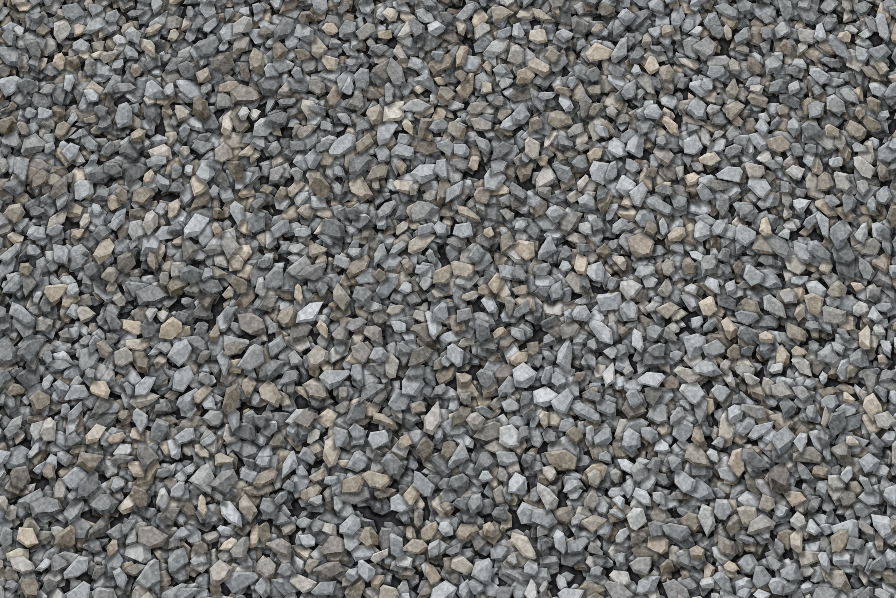
Give the GLSL for this texture, as a Shadertoy shader.

```glsl
// Crushed grey gravel seen from above, as a heap of faceted stones.
// Each layer scatters convex polygons over a jittered grid, painted from
// the bottom up; every stone darkens what lies around it.

const float TAU = 6.2831853;
const vec2 LIGHT = vec2(-0.35, 0.94);

float hash(vec2 p) {
    return fract(sin(dot(p, vec2(127.1, 311.7))) * 43758.5453);
}

float noise(vec2 p) {
    vec2 i = floor(p), f = fract(p);
    f = f * f * (3.0 - 2.0 * f);
    return mix(mix(hash(i), hash(i + vec2(1, 0)), f.x),
               mix(hash(i + vec2(0, 1)), hash(i + vec2(1, 1)), f.x), f.y);
}

// Returns the distance to the outline (x) and the facet brightness (y).
vec2 stone(vec2 offset, vec2 id, float soft) {
    float turn = TAU * hash(id + 3.7);
    float c = cos(turn), s = sin(turn);
    mat2 spin = mat2(c, -s, s, c);
    float stretch = mix(1.0, 1.38, hash(id + 5.3));
    vec2 q = spin * offset * vec2(1.0 / stretch, stretch);
    vec2 light = spin * LIGHT;
    float size = mix(0.31, 0.6, pow(hash(id + 8.1), 1.4));

    // Broad tilted top face, then uneven sides cut into it
    vec2 tilt = vec2(hash(id + 9.4), hash(id + 11.9)) - 0.5;
    float height = 0.27 * size + 0.5 * dot(tilt, q);
    float tone = 0.03 - 0.2 * dot(tilt, light);
    float outline = length(offset) - 0.9;
    for (int i = 0; i < 6; i++) {
        vec2 side = id + 13.3 + 2.17 * float(i);
        float a = (float(i) + 0.75 * hash(side)) * TAU / 6.0;
        vec2 normal = vec2(cos(a), sin(a));
        float d = dot(normal, q) - size * mix(0.58, 1.12, hash(side + 0.6));
        float slope = mix(0.4, 2.2, hash(side + 1.1));
        float facet = 0.16 * dot(normal, light) - 0.03;
        tone = mix(tone, facet, smoothstep(-soft, soft, height + d * slope));
        height = min(height, -d * slope);
        outline = max(outline, d);
    }
    return vec2(outline, tone);
}

vec3 stoneColour(vec2 id) {
    float grey = 0.565 + 0.27 * (hash(id + 21.5) - 0.5);
    vec3 tint = mix(vec3(0.98, 1.0, 1.012), vec3(1.06, 1.0, 0.91),
                    smoothstep(0.45, 1.0, hash(id + 27.2)));
    return grey * tint;
}

void mainImage(out vec4 fragColor, in vec2 fragCoord) {
    vec2 uv = fragCoord / iResolution.y;
    float middle = 0.5 * iResolution.x / iResolution.y;

    // Stones grow slightly towards the lower, nearer edge
    vec2 ground = 29.0 * vec2((uv.x - middle) * (0.92 + 0.16 * uv.y),
                              uv.y * (0.92 + 0.08 * uv.y));
    float pixel = 29.0 / iResolution.y;
    float soft = max(0.02, 0.4 * pixel);

    // Dark grit at the bottom of the gaps
    vec3 colour = vec3(0.2, 0.2, 0.21) * (0.7 + 0.6 * noise(ground * 7.0));
    float grain = noise(ground * 8.0) + 0.7 * noise(ground * 17.0 + 4.0) - 0.85;

    for (int layer = 0; layer < 6; layer++) {
        vec2 p = ground + float(layer) * vec2(17.37, 41.61);
        vec2 cell = floor(p);
        for (int y = -1; y <= 1; y++)
        for (int x = -1; x <= 1; x++) {
            vec2 id = cell + vec2(x, y);
            vec2 centre = id + 0.1 + 0.8 * vec2(hash(id + 0.3), hash(id + 1.9));
            vec2 offset = p - centre;
            if (hash(id + 31.8) > 0.84 || dot(offset, offset) > 1.21) continue;

            vec2 shape = stone(offset, id, soft);

            // Tight contact shadow, wider on the side away from the light
            float reach = shape.x + 0.08 * dot(normalize(offset + 0.0001), LIGHT);
            colour *= mix(0.56, 1.0, smoothstep(-0.02, 0.2, reach));

            vec3 face = stoneColour(id) + shape.y + 0.14 * grain;
            float cover = smoothstep(0.5 * pixel, -0.5 * pixel, shape.x);
            colour = mix(colour, face, cover);
        }
    }

    // Broad, faint drift in brightness over the heap
    colour *= 0.98 + 0.04 * noise(uv * 3.0 + 7.0);
    fragColor = vec4(clamp(colour, 0.0, 1.0), 1.0);
}
```
